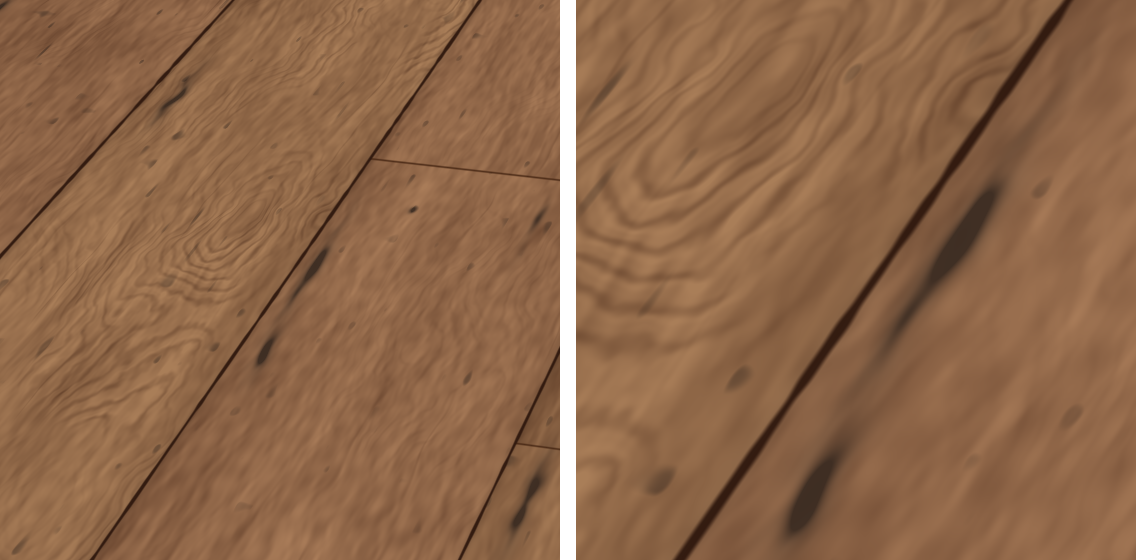
Left: the whole. Right: its middle third, enlarged.
Give the GLSL for this texture, as a three.js fragment shader.

```glsl
// Brown oak floorboards seen in perspective, with dark seams, staggered end joints and cracks.
// The canvas is projected to floor coordinates (lane across, distance along the boards);
// stretched noise draws the fibres and warped contours draw the patchy cathedral figure.

varying vec2 vUv;

const vec2 VANISH = vec2(2.28, 3.05);    // where the long seams meet
const float CROSS_VANISH = 20.0;         // distance left to where the end joints meet
const float FIRST_SEAM = 0.909;          // inverse slope of the seam of lane 0
const float LANE_STEP = 0.2152;          // inverse slope between two seams
const float JOINT_START = 0.5173;        // end joint of lane 0
const float JOINT_SHIFT = 0.0746;        // stagger from lane to lane
const float BOARD_LENGTH = 0.24;
const vec2 FLOOR_SCALE = vec2(0.44, 7.5); // floor coordinates to canvas units
const float SEAM_HALF = 0.0026;
const float JOINT_HALF = 0.0015;
const float EDGE_SOFT = 0.0018;

const float HEART_LANE = 0.77;           // centre of the figure across a board
const float HEART_START = 0.345;
const float HEART_STEP = 0.08;
const float RING_DENSITY = 66.0;
const float CRACK_START = 0.457;
const float CRACK_SHIFT = 0.0505;

const vec3 WOOD_DARK = vec3(0.430, 0.290, 0.193);
const vec3 WOOD_LIGHT = vec3(0.632, 0.466, 0.325);
const vec3 CRACK_COLOR = vec3(0.215, 0.160, 0.125);
const vec3 SEAM_COLOR = vec3(0.185, 0.095, 0.055);
const vec3 JOINT_COLOR = vec3(0.270, 0.145, 0.070);

float hash(vec2 p) {
  return fract(sin(dot(p, vec2(127.1, 311.7))) * 43758.55);
}

float noise(vec2 p) {
  vec2 i = floor(p);
  vec2 f = fract(p);
  f = f * f * (3.0 - 2.0 * f);
  float low = mix(hash(i), hash(i + vec2(1.0, 0.0)), f.x);
  float high = mix(hash(i + vec2(0.0, 1.0)), hash(i + 1.0), f.x);
  return mix(low, high, f.y);
}

float fbm(vec2 p) {
  float sum = 0.0;
  float amp = 0.533;
  for (int i = 0; i < 4; i++) {
    sum += amp * noise(p);
    p = p * 2.03 + 7.3;
    amp *= 0.5;
  }
  return sum;
}

// Thin sparse lines where the noise crosses its middle
float veins(vec2 p, float width) {
  return 1.0 - smoothstep(0.0, width, abs(noise(p) - 0.5));
}

// Soft spindle running along the grain
float spindle(vec2 p, vec2 radius) {
  return exp(-dot(p / radius, p / radius));
}

// Growth rings: warped arches that merge into wavy straight grain
float rings(vec2 q, float along, float figured) {
  float bend = fbm(q * vec2(5.0, 3.5) + 11.0) - 0.5;
  float across = q.x - HEART_LANE * FLOOR_SCALE.x + 0.16 * bend;
  float wave = sin(3.14159 * (along - HEART_START) / HEART_STEP + 1.6 * bend);
  float field = length(vec2(across, mix(0.025, 0.100, figured) * wave));
  float warp = fbm(q * vec2(22.0, 13.0) + 3.0) - 0.5;
  float phase = 6.28318 * RING_DENSITY * (field + 0.030 * warp);
  float line = sin(phase) + 0.4 * sin(2.0 * phase + 1.0);
  float patchy = 0.25 + 1.3 * smoothstep(0.30, 0.70, noise(q * vec2(9.0, 5.0) + 5.0));
  return line * patchy * exp(-4.5 * field) * smoothstep(0.0, 0.035, field);
}

void main() {
  // Floor coordinates
  float depth = VANISH.y - vUv.y;
  float slope = (VANISH.x - vUv.x) / depth;
  float along = (vUv.x + CROSS_VANISH) / (CROSS_VANISH * depth);
  float across = (FIRST_SEAM - slope) / LANE_STEP;
  float lane = floor(across);
  float inLane = across - lane;
  float boards = (along - JOINT_START + JOINT_SHIFT * lane) / BOARD_LENGTH;
  float row = floor(boards);
  float odd = mod(lane, 2.0);
  vec2 q = vec2(inLane, along) * FLOOR_SCALE;
  vec2 seeded = q + 30.0 * vec2(hash(vec2(lane, row)), hash(vec2(row, lane + 9.0)));

  // Grain tone
  float bend = 0.05 * (fbm(seeded * vec2(5.0, 3.5)) - 0.5);
  vec2 grain = seeded + vec2(bend, 0.0);
  float tone = 0.66 + 0.06 * sin(2.2 * lane + 0.6) - 0.05 * odd * (row + 1.0);
  tone += 0.62 * (fbm(seeded * vec2(5.0, 2.2)) - 0.5);
  tone += 0.55 * (fbm(grain * vec2(24.0, 3.0)) - 0.5);
  tone += 0.36 * (noise(grain * vec2(100.0, 11.0)) - 0.5);
  tone += 0.34 * (noise(grain * vec2(165.0, 42.0)) - 0.5);
  float veinPatch = smoothstep(0.35, 0.75, noise(seeded * vec2(11.0, 5.0) + 8.0));
  tone -= 0.24 * veinPatch * veins(grain * vec2(42.0, 3.5), 0.11);
  tone += mix(0.20, 0.06, odd) * rings(q, along, 1.0 - odd);
  tone -= 0.35 * exp(-inLane * 14.0) * noise(seeded * vec2(5.0, 3.5));
  vec3 color = mix(WOOD_DARK, WOOD_LIGHT, clamp(tone, -0.25, 1.15));
  color *= mix(vec3(1.0), vec3(1.0, 0.985, 1.005), odd);

  // Cracks near the left edge, and pin knots on every other lane
  float crackAlong = CRACK_START - CRACK_SHIFT * lane;
  float rough = 0.35 + 1.1 * noise(seeded * vec2(120.0, 32.0));
  vec2 ragged = q + vec2(0.010 * (noise(seeded * vec2(30.0, 24.0)) - 0.5), 0.0);
  float dark = 0.0;
  for (int i = 0; i < 2; i++) {
    float k = float(i);
    vec2 spot = vec2(mix(0.115, 0.060, odd) + 0.035 * k, crackAlong - 0.025 * k);
    vec2 crack = ragged - spot * FLOOR_SCALE;
    float size = mix(1.0, 0.45, k) * mix(0.9, 1.2, odd);
    float present = mix(1.0, odd, k);
    dark += present * 0.95 * spindle(crack, vec2(0.0050, 0.050 * size));
    dark += present * 0.42 * spindle(crack, vec2(0.0120, 0.105 * size));
    vec2 knot = ragged - vec2(0.26 + 0.45 * k, crackAlong + 0.021 + 0.003 * k) * FLOOR_SCALE;
    dark += odd * 0.80 * spindle(knot, vec2(0.0055, 0.008 + 0.012 * k));
    dark += odd * 0.28 * k * spindle(knot + vec2(0.0, 0.05), vec2(0.006, 0.070));
  }
  dark += 0.35 * smoothstep(0.90, 0.98, noise(seeded * vec2(60.0, 26.0)));
  color = mix(color, CRACK_COLOR, clamp(dark * rough, 0.0, 0.9));

  // Joints and seams, measured in canvas units
  float jointDist = abs(boards - floor(boards + 0.5)) * BOARD_LENGTH * depth / along;
  float seamDist = abs(across - floor(across + 0.5)) * LANE_STEP * depth / sqrt(1.0 + slope * slope);
  seamDist += 0.0016 * (noise(vec2(along * 400.0, floor(across + 0.5))) - 0.5);
  float joint = 1.0 - smoothstep(JOINT_HALF - EDGE_SOFT, JOINT_HALF + EDGE_SOFT, jointDist);
  float seam = 1.0 - smoothstep(SEAM_HALF - EDGE_SOFT, SEAM_HALF + EDGE_SOFT, seamDist);
  color *= 1.0 - 0.16 * exp(-max(seamDist, 0.0) * 170.0);
  color = mix(color, JOINT_COLOR, 0.85 * joint);
  color = mix(color, SEAM_COLOR, 0.95 * seam);

  gl_FragColor = vec4(color, 1.0);
}
```
